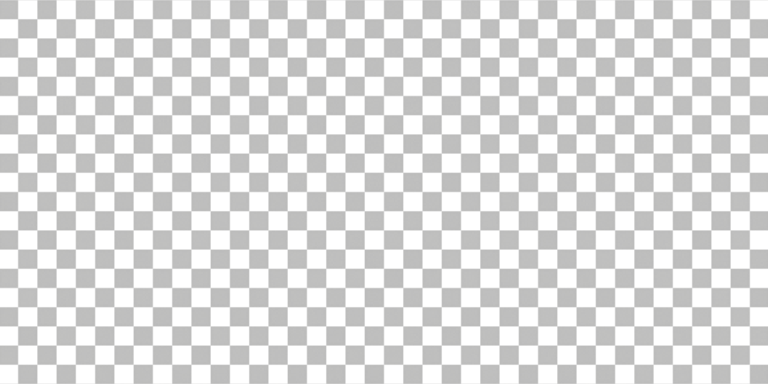
A WebGL 1 fragment shader for this pattern:

```glsl
precision highp float;
// A flat checkerboard of grey and white squares, about 40 across and 20 down.
// Two softened square waves are multiplied to give the checks; the grey
// squares get a faint darker rim and a slight change of tone from cell to cell.

uniform vec2 u_resolution;

float hash(vec2 p) {
  return fract(sin(dot(p, vec2(127.1, 311.7))) * 43758.5453);
}

// Distance to the nearest cell border on each axis, in cells
vec2 borderDistance(vec2 p) {
  return 0.5 - abs(fract(p) - 0.5);
}

// Alternates between +1 and -1 per cell, with a ramp across each border
vec2 squareWave(vec2 p, vec2 softness) {
  vec2 side = 1.0 - 2.0 * mod(floor(p), 2.0);
  return side * clamp(borderDistance(p) / softness, 0.0, 1.0);
}

void main() {
  // Cell coordinates, with a grid crossing at the centre of the canvas
  vec2 cellCount = vec2(39.88, 20.0);
  vec2 p = (gl_FragCoord.xy / u_resolution - 0.5) * cellCount;

  // Checks, smoothed over at least one pixel
  vec2 softness = max(vec2(0.04), 0.5 * cellCount / u_resolution);
  vec2 wave = squareWave(p, softness);
  float greyAmount = 0.5 - 0.5 * wave.x * wave.y;

  // Grey tone: slight change per cell, faint grain and a darker rim
  vec2 border = borderDistance(p);
  float rim = 1.0 - smoothstep(0.05, 0.2, min(border.x, border.y));
  float tone = 0.747 - 0.008 * rim;
  tone += 0.008 * (hash(floor(p)) - 0.5);
  tone += 0.006 * (hash(floor(p * 12.0) + 7.0) - 0.5);
  vec3 grey = tone * vec3(1.0, 1.0, 0.997);

  gl_FragColor = vec4(mix(vec3(1.0), grey, greyAmount), 1.0);
}
```
